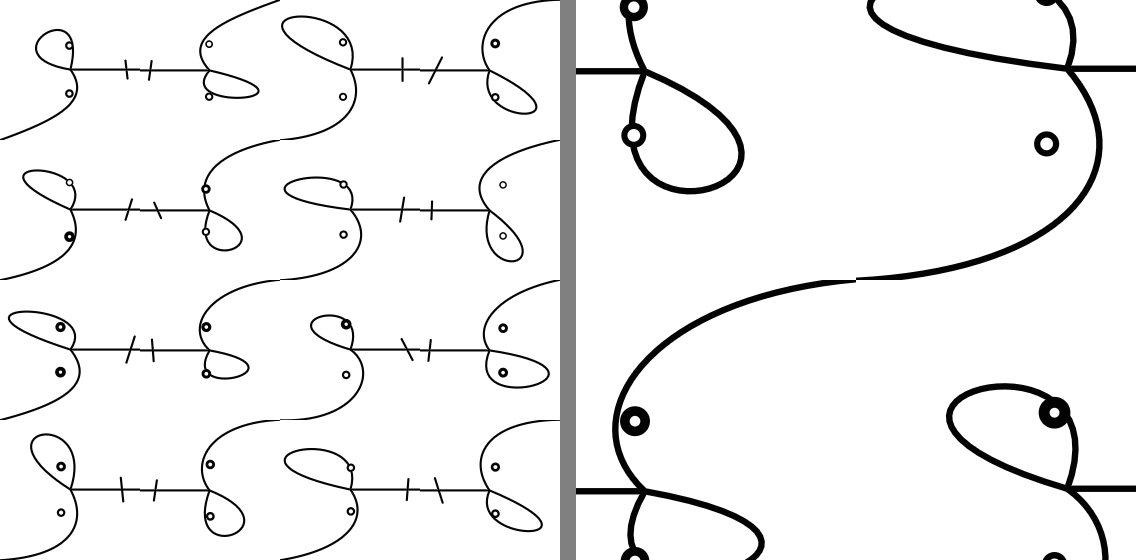
Left: the whole. Right: its middle third, enlarged.
Write a WebGL 1 fragment shader that draws this pattern.

```glsl
precision highp float;
// A four by four grid of line drawings on white: a curved stalk, a drooping loop,
// a bar with a slanted tick, and two rings. Every second column is turned half a
// circle, and a hash per cell varies the Bezier handles, ticks and rings.

uniform vec2 u_resolution;

const float CELLS = 4.0;
const float HALF_STROKE = 0.0076;
const float CENTRE_SHIFT = 0.003;
const int SEGMENTS = 36;
const vec3 PAPER = vec3(1.0);
const vec3 INK = vec3(0.01);

// Sine-free hash: one value in 0..1 per cell and channel.
float hash(vec2 cell, float channel) {
  vec3 q = fract(vec3(cell + 3.7, channel + 1.3) * vec3(0.1031, 0.1030, 0.0973));
  q += dot(q, q.yzx + 33.33);
  return fract((q.x + q.y) * q.z);
}

float vary(vec2 cell, float channel, float low, float high) {
  return mix(low, high, hash(cell, channel));
}

float segmentDistance(vec2 p, vec2 a, vec2 b) {
  vec2 ab = b - a;
  float t = clamp(dot(p - a, ab) / max(dot(ab, ab), 1e-8), 0.0, 1.0);
  return length(p - a - ab * t);
}

vec2 bezier(vec2 a, vec2 b, vec2 c, vec2 d, float t) {
  float s = 1.0 - t;
  return s * s * s * a + 3.0 * s * s * t * b + 3.0 * s * t * t * c + t * t * t * d;
}

// Distance to a cubic, followed as a chain of short segments.
float bezierDistance(vec2 p, vec2 a, vec2 b, vec2 c, vec2 d) {
  float nearest = 10.0;
  vec2 previous = a;
  for (int i = 1; i <= SEGMENTS; i++) {
    vec2 next = bezier(a, b, c, d, float(i) / float(SEGMENTS));
    nearest = min(nearest, segmentDistance(p, previous, next));
    previous = next;
  }
  return nearest;
}

float coverage(float distanceToEdge, float pixel) {
  return clamp(0.5 - distanceToEdge / pixel, 0.0, 1.0);
}

// Stalk from the cell corner, then a closed loop at the centre.
float curveDistance(vec2 p, vec2 cell) {
  vec2 stalkStart = mix(vec2(-0.12, -0.36), vec2(0.08, -0.53), hash(cell, 1.0));
  vec2 stalkEnd = vec2(vary(cell, 2.0, 0.09, 0.22), vary(cell, 3.0, -0.26, -0.14));
  vec2 loopOut = vec2(vary(cell, 4.0, 0.14, 0.28), vary(cell, 5.0, 0.3, 0.6));
  vec2 loopBack = vec2(vary(cell, 6.0, -1.22, -0.6), vary(cell, 7.0, 0.05, 0.48));
  float stalk = bezierDistance(p, vec2(-0.505), stalkStart, stalkEnd, vec2(0.0));
  float loop = bezierDistance(p, vec2(0.0), loopOut, loopBack, vec2(0.0));
  return min(stalk, loop);
}

// Horizontal bar to the cell edge, crossed by a slanted tick.
float barDistance(vec2 p, vec2 cell) {
  float angle = vary(cell, 8.0, -0.5, 0.5);
  vec2 middle = vec2(vary(cell, 9.0, 0.36, 0.43), 0.0);
  vec2 reach = vec2(sin(angle), cos(angle)) * vary(cell, 10.0, 0.06, 0.105);
  float bar = segmentDistance(p, vec2(0.0), vec2(0.52, 0.0));
  return min(bar, segmentDistance(p, middle - reach, middle + reach));
}

// Ring with a paper-coloured hole, laid over what is already drawn.
float paintRing(float ink, vec2 p, vec2 centre, float halfWidth, float pixel) {
  float d = length(p - centre);
  float radius = 0.0195 + 0.4 * halfWidth;
  float disc = coverage(d - radius, pixel);
  float rim = coverage(abs(d - radius) - halfWidth, pixel);
  return max(ink * (1.0 - disc), rim);
}

void main() {
  vec2 grid = gl_FragCoord.xy / u_resolution * CELLS;
  float pixel = CELLS / min(u_resolution.x, u_resolution.y);
  vec2 cell = floor(grid);
  vec2 p = fract(grid) - 0.5;

  // Turn every second column by half a circle.
  p *= 1.0 - 2.0 * mod(cell.x, 2.0);
  p -= CENTRE_SHIFT;

  float lines = min(curveDistance(p, cell), barDistance(p, cell));
  float ink = coverage(lines - HALF_STROKE, pixel);

  // One ring above and one below the bar, sharing a column.
  float ringX = vary(cell, 11.0, -0.105, 0.03);
  float ringY = vary(cell, 12.0, 0.15, 0.195);
  for (int i = 0; i < 2; i++) {
    float side = 1.0 - 2.0 * float(i);
    float halfWidth = vary(cell, 13.0 + float(i), 0.005, 0.0135);
    ink = paintRing(ink, p, vec2(ringX, ringY * side), halfWidth, pixel);
  }

  gl_FragColor = vec4(mix(PAPER, INK, ink), 1.0);
}
```
